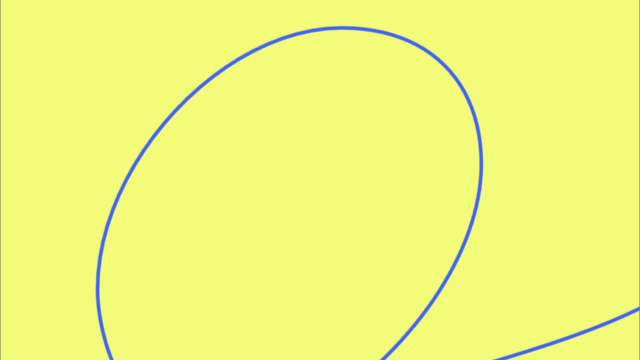
A Shadertoy shader for this background:

```glsl
// A thin blue ribbon loops over a flat lemon ground, with a second strand low right.
// Each strand is a chain of cubic Bezier arcs; the stroke is shaded from the
// shortest distance to the arcs, in units of the canvas height.

const vec3  GROUND      = vec3(0.950, 0.990, 0.470);
const vec3  INK         = vec3(0.260, 0.390, 0.940);
const vec3  BORDER      = vec3(0.480, 0.500, 0.420);
const float HALF_WIDTH  = 0.0050;
const float SOFTNESS    = 0.0030;
const float BORDER_SIZE = 0.0022;
const float BORDER_MIX  = 0.75;
const int   STEPS       = 24;

float segmentDistance(vec2 p, vec2 a, vec2 b) {
    vec2 ab = b - a;
    float h = clamp(dot(p - a, ab) / dot(ab, ab), 0.0, 1.0);
    return length(p - a - ab * h);
}

vec2 bezier(vec2 a, vec2 b, vec2 c, vec2 d, float t) {
    float s = 1.0 - t;
    return s * s * s * a + 3.0 * s * t * (s * b + t * c) + t * t * t * d;
}

// Distance to an arc, walked as short chords
float arcDistance(vec2 p, vec2 a, vec2 b, vec2 c, vec2 d) {
    float nearest = 1e3;
    vec2 previous = a;
    for (int i = 1; i <= STEPS; i++) {
        vec2 next = bezier(a, b, c, d, float(i) / float(STEPS));
        nearest = min(nearest, segmentDistance(p, previous, next));
        previous = next;
    }
    return nearest;
}

// The loop: its arcs join at the leftmost, top and rightmost points
float loopDistance(vec2 p) {
    vec2 left  = vec2(0.271, 0.197);
    vec2 top   = vec2(0.949, 0.9225);
    vec2 right = vec2(1.337, 0.544);
    float d = arcDistance(p, vec2(0.315, -0.0116), vec2(0.287, 0.0556), vec2(0.271, 0.132), left);
    d = min(d, arcDistance(p, left, vec2(0.271, 0.549), vec2(0.620, 0.9225), top));
    d = min(d, arcDistance(p, top, vec2(1.192, 0.9225), vec2(1.337, 0.773), right));
    return min(d, arcDistance(p, right, vec2(1.337, 0.359), vec2(1.2245, 0.154), vec2(1.056, -0.006)));
}

// The strand that rises to the right edge
float strandDistance(vec2 p) {
    return arcDistance(p, vec2(1.366, -0.006), vec2(1.516, 0.039), vec2(1.655, 0.083), vec2(1.787, 0.148));
}

void mainImage(out vec4 fragColor, in vec2 fragCoord) {
    // Fit the 16:9 layout to the canvas
    vec2 p = fragCoord / iResolution.xy * vec2(16.0 / 9.0, 1.0);
    float pixel = 1.0 / iResolution.y;

    // Ribbon
    float d = min(loopDistance(p), strandDistance(p));
    float soft = max(SOFTNESS, 0.7 * pixel);
    float stroke = 1.0 - smoothstep(HALF_WIDTH - soft, HALF_WIDTH + soft, d);
    vec3 color = mix(GROUND, INK, stroke);

    // Hairline along the left and right sides
    float side = min(p.x, 16.0 / 9.0 - p.x);
    float hairline = clamp((BORDER_SIZE - side) / pixel + 0.5, 0.0, 1.0);
    color = mix(color, BORDER, BORDER_MIX * hairline);

    fragColor = vec4(color, 1.0);
}
```
